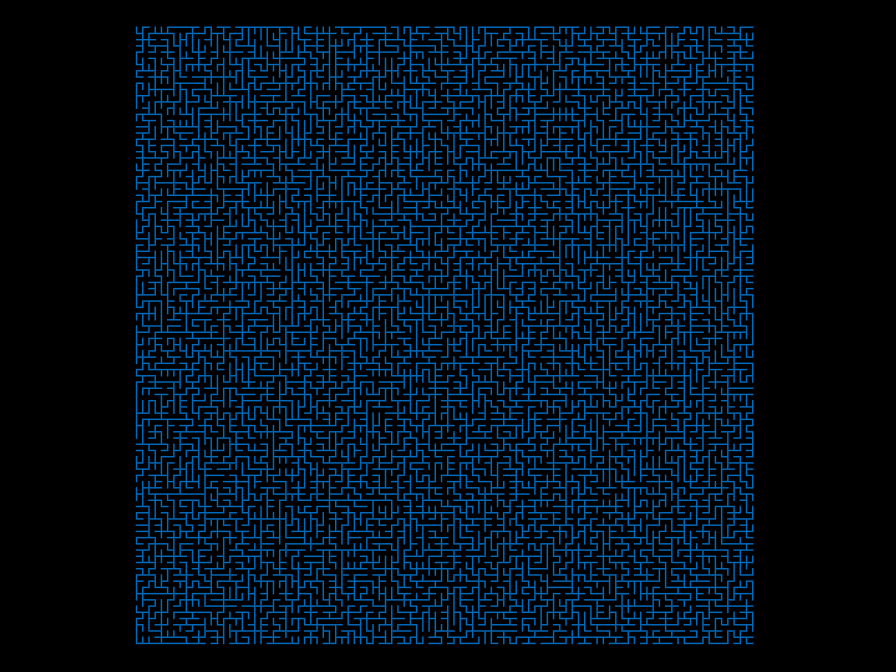
A WebGL 2 fragment shader for this pattern:

```glsl
#version 300 es
precision highp float;
precision highp int;

uniform vec2 u_resolution;
out vec4 fragColor;

// Lengths are fractions of the canvas height; LINE_WIDTH is in grid cells.
const vec3 BACKGROUND = vec3(0.0);
const vec3 LINE_COLOR = vec3(0.0, 0.415, 0.74);
const vec2 MAZE_CENTER = vec2(-0.005, 0.001);
const float MAZE_SIZE = 0.917;
const int NODES = 100;
const float LINE_WIDTH = 0.236;
const uint SEED = 17u;

// Search window around an edge: one bit per node.
const int WINDOW_COLS = 6;
const int WINDOW_ROWS = 5;
const ivec2 WINDOW_START = ivec2(2, 2);
const int FLOOD_STEPS = 24;
const uint NO_EDGE = 0xFFFFFFFFu;

uint hash(ivec2 p) {
    uint h = (uint(p.x) + 1024u * uint(p.y) + SEED) * 0x9E3779B9u;
    h ^= h >> 15;
    h *= 0x85EBCA6Bu;
    h ^= h >> 13;
    h *= 0xC2B2AE35u;
    return h ^ (h >> 16);
}

bool insideGrid(ivec2 node) {
    return all(greaterThanEqual(node, ivec2(0))) && all(lessThan(node, ivec2(NODES)));
}

// Random weight of the edge from a node in a positive axis direction.
uint edgeWeight(ivec2 node, ivec2 dir) {
    if (!insideGrid(node) || !insideGrid(node + dir)) return NO_EDGE;
    return hash(2 * node + dir);
}

// Local spanning tree: drop an edge whose ends already join through lighter edges.
bool isKept(ivec2 node, ivec2 along) {
    uint limit = edgeWeight(node, along);
    if (limit == NO_EDGE) return false;

    ivec2 across = along.yx;
    uint alongLinks = 0u;
    uint acrossLinks = 0u;
    for (int row = 0; row < WINDOW_ROWS; row++) {
        for (int col = 0; col < WINDOW_COLS; col++) {
            ivec2 n = node + along * (col - WINDOW_START.x) + across * (row - WINDOW_START.y);
            uint bit = 1u << uint(row * WINDOW_COLS + col);
            if (col < WINDOW_COLS - 1 && edgeWeight(n, along) < limit) alongLinks |= bit;
            if (row < WINDOW_ROWS - 1 && edgeWeight(n, across) < limit) acrossLinks |= bit;
        }
    }

    // Flood fill from one end of the edge towards the other.
    uint stride = uint(WINDOW_COLS);
    uint reached = 1u << uint(WINDOW_START.y * WINDOW_COLS + WINDOW_START.x);
    uint target = reached << 1;
    for (int i = 0; i < FLOOD_STEPS; i++) {
        uint next = reached
            | ((reached & alongLinks) << 1) | ((reached >> 1) & alongLinks)
            | ((reached & acrossLinks) << stride) | ((reached >> stride) & acrossLinks);
        if ((next & target) != 0u) return false;
        if (next == reached) break;
        reached = next;
    }
    return true;
}

// Share of a pixel-wide box covered by a line, on each axis.
vec2 lineCoverage(vec2 offset, float pixel) {
    vec2 halfLine = vec2(0.5 * LINE_WIDTH);
    vec2 upper = min(offset + 0.5 * pixel, halfLine);
    vec2 lower = max(offset - 0.5 * pixel, -halfLine);
    return clamp((upper - lower) / pixel, 0.0, 1.0);
}

void main() {
    float cell = MAZE_SIZE / float(NODES - 1);
    float pixel = 1.0 / (u_resolution.y * cell);
    vec2 uv = (gl_FragCoord.xy - 0.5 * u_resolution) / u_resolution.y;
    vec2 grid = (uv - MAZE_CENTER + 0.5 * MAZE_SIZE) / cell;

    vec2 nearest = clamp(floor(grid + 0.5), 0.0, float(NODES - 1));
    vec2 offset = grid - nearest;
    vec2 cover = lineCoverage(offset, pixel);
    ivec2 node = ivec2(nearest);

    // Node square, then the horizontal and vertical edges on this side of it.
    float ink = cover.x * cover.y;
    ivec2 left = node - ivec2(offset.x < 0.0 ? 1 : 0, 0);
    ivec2 below = node - ivec2(0, offset.y < 0.0 ? 1 : 0);
    bool nearGrid = all(lessThan(abs(offset), vec2(1.0)));
    if (nearGrid && cover.y > 0.0 && isKept(left, ivec2(1, 0))) ink = max(ink, cover.y);
    if (nearGrid && cover.x > 0.0 && isKept(below, ivec2(0, 1))) ink = max(ink, cover.x);

    fragColor = vec4(mix(BACKGROUND, LINE_COLOR, ink), 1.0);
}
```
